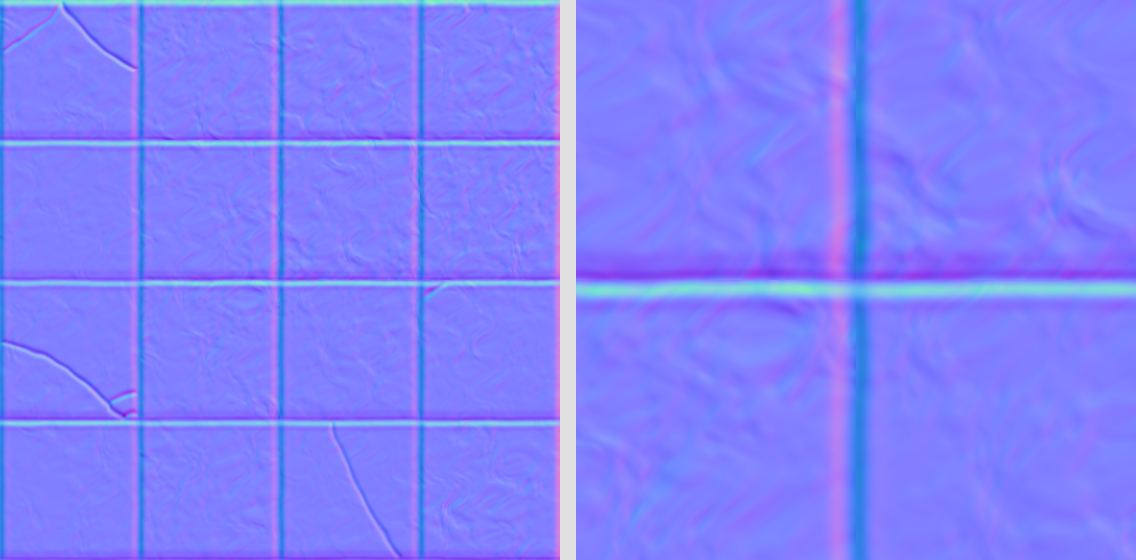
Left: the whole. Right: its middle third, enlarged.
This texture map is drawn by a Shadertoy shader. Its source:

```glsl
// Tangent-space normal map of a four by four square tile floor with worn seams and cracks.
#define TILES 4.0
#define PIXEL (1.0 / 768.0)
#define BLUE_WALL 0.66
#define PINK_WALL 0.42
#define CYAN_WALL 0.66
#define PURPLE_WALL 0.42
#define SOFT_BEVEL 0.17
#define GRAIN 0.085
#define CRACK_WIDTH 0.0050
#define CRACKS 8

float hash(vec2 p) {
    return fract(sin(dot(p, vec2(127.1, 311.7))) * 43758.5453);
}

float noise(vec2 p) {
    vec2 i = floor(p), f = fract(p);
    f = f * f * f * (f * (f * 6.0 - 15.0) + 10.0);
    return mix(mix(hash(i), hash(i + vec2(1, 0)), f.x),
               mix(hash(i + vec2(0, 1)), hash(i + vec2(1, 1)), f.x), f.y);
}

// Soft band around a centre, both in reference pixels
float band(float d, float centre, float width) {
    float x = (d - centre) / width;
    return exp(-x * x);
}

// Streaky stone height
float stone(vec2 p) {
    vec2 q = mat2(0.85, 0.53, -0.53, 0.85) * p * vec2(54.0, 42.0);
    q += 1.2 * noise(p * 24.0);
    return noise(q) + 0.4 * noise(q * 2.1 + 17.0);
}

vec2 stoneTilt(vec2 p, vec2 tile) {
    vec2 q = p + tile * 3.7;
    float e = 0.002, h = stone(q);
    vec2 slope = vec2(stone(q + vec2(e, 0)) - h, stone(q + vec2(0, e)) - h) / (e * 50.0);
    float wear = mix(0.5, 1.1, hash(tile + 4.0)) * mix(0.5, 1.4, noise(p * 13.0));
    return -slope * GRAIN * wear;
}

// Walls and bevels along the grid lines
vec2 seamTilt(vec2 p, vec2 tile) {
    vec2 line = floor(p * TILES + 0.5);
    vec2 d = (p - line / TILES) / PIXEL;
    d += 1.6 * vec2(noise(p.yx * 22.0) - 0.5, noise(p * 22.0 + 9.0) - 0.5);
    bool rightEdge = line.x > TILES - 0.5;
    bool topEdge = line.y > TILES - 0.5;
    bool bottomEdge = line.y < 0.5;
    float varyX = mix(0.65, 1.15, hash(vec2(line.x, tile.y)));
    float varyY = mix(0.8, 1.1, hash(vec2(tile.x, line.y) + 31.0));

    float side = rightEdge ? 0.68 * band(d.x, -1.0, 6.0)
                           : PINK_WALL * varyX * band(d.x, -8.0, 4.5)
                             - BLUE_WALL * band(d.x, 2.0, 4.3)
                             + 0.07 * band(d.x, 11.0, 4.0);
    float rise = 0.0;
    if (topEdge) {
        rise = 0.78 * band(d.y, -2.5, 5.5) - 0.10 * band(d.y, -12.0, 3.5);
    } else {
        rise = -PURPLE_WALL * varyY * band(d.y, 2.0, 3.0)
               - SOFT_BEVEL * varyY * band(d.y, 9.0, 5.0);
        if (!bottomEdge)
            rise += CYAN_WALL * varyY * band(d.y, -4.5, 3.9) - 0.14 * band(d.y, -11.5, 3.5);
    }
    // Walls soften where the seams cross
    float crossing = band(d.y, -2.0, 6.5);
    rise *= 1.0 - 0.3 * band(d.x, 0.0, 8.0);
    return vec2(side * (1.0 - 0.6 * crossing), rise);
}

// Bent grooves: start and end points, then bend and depth
vec2 crackTilt(vec2 p) {
    vec4 ends[CRACKS] = vec4[CRACKS](
        vec4(0.107, 0.993, 0.244, 0.875), vec4(0.005, 0.909, 0.107, 0.990),
        vec4(0.004, 0.392, 0.198, 0.271), vec4(0.195, 0.280, 0.245, 0.297),
        vec4(0.193, 0.271, 0.224, 0.253), vec4(0.219, 0.253, 0.245, 0.263),
        vec4(0.591, 0.245, 0.714, 0.003), vec4(0.755, 0.464, 0.797, 0.492));
    vec2 form[CRACKS] = vec2[CRACKS](
        vec2(-0.010, 0.52), vec2(-0.008, 0.38), vec2(0.017, 0.45), vec2(0.003, 0.42),
        vec2(0.0, 0.42), vec2(0.003, 0.40), vec2(-0.010, 0.36), vec2(0.006, 0.45));
    float wobble = (noise(p * 36.0) - 0.5) * 0.006;
    vec2 tilt = vec2(0);
    for (int i = 0; i < CRACKS; i++) {
        vec2 a = ends[i].xy, along = ends[i].zw - a;
        float len = length(along);
        along /= len;
        vec2 across = vec2(-along.y, along.x);
        float t = dot(p - a, along) / len, bend = 4.0 * form[i].x;
        float s = dot(p - a, across) - bend * t * (1.0 - t) - wobble;
        vec2 facing = normalize(across - along * bend * (1.0 - 2.0 * t) / len);
        float x = s / CRACK_WIDTH;
        float ends01 = smoothstep(-0.003, 0.005, t * len) * smoothstep(-0.003, 0.005, (1.0 - t) * len);
        float depth = form[i].y * mix(0.7, 1.15, noise(p * 18.0 + 5.0));
        tilt -= facing * 2.33 * x * exp(-x * x) * ends01 * depth;
    }
    return tilt;
}

void mainImage(out vec4 fragColor, in vec2 fragCoord) {
    vec2 p = fragCoord / iResolution.xy;
    vec2 tile = floor(p * TILES);
    vec2 tilt = stoneTilt(p, tile) + seamTilt(p, tile) + crackTilt(p) + vec2(0.01, 0.0);
    tilt /= max(1.0, length(tilt) / 0.85);
    vec3 normal = vec3(tilt, sqrt(1.0 - dot(tilt, tilt)));
    fragColor = vec4(0.5 + 0.5 * normal, 1.0);
}
```
